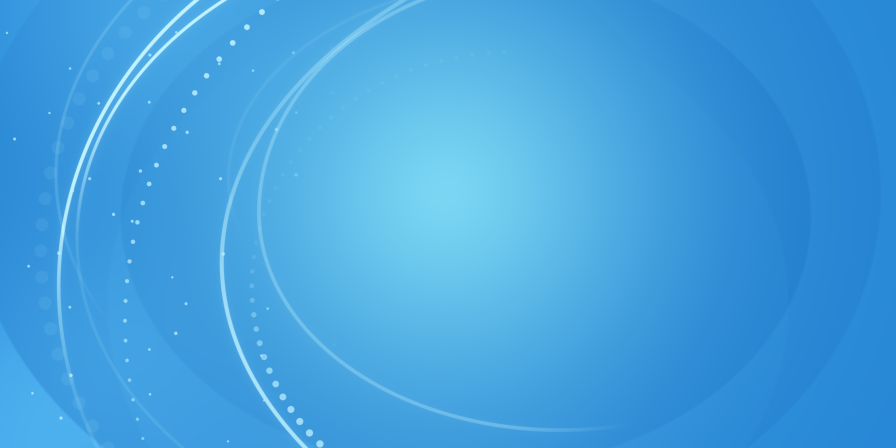
A WebGL 2 fragment shader for this background:

```glsl
#version 300 es
precision highp float;
// Blue abstract background: a soft cyan glow over large overlapping ellipses,
// with bright curved strokes, strings of dots and scattered sparkles at left.
// Every curve is an ellipse; lengths are in units of the canvas height.

uniform vec2 u_resolution;
out vec4 fragColor;

float pixel; // size of one pixel in canvas units

// Approximate signed distance to an ellipse, negative inside
float ellipseDistance(vec2 p, vec2 center, vec2 radii) {
    vec2 q = (p - center) / radii;
    float f = length(q);
    return (f - 1.0) * f / max(length(q / radii), 1e-4);
}

// Smooth-edged coverage of the inside of an ellipse
float disc(vec2 p, vec2 center, vec2 radii) {
    float soft = max(pixel, 0.004);
    return 1.0 - smoothstep(-soft, soft, ellipseDistance(p, center, radii));
}

// Thin line along the left half of an ellipse, with a faint halo
float stroke(vec2 p, vec2 center, vec2 radii, float halfWidth) {
    float d = abs(ellipseDistance(p, center, radii));
    float line = 1.0 - smoothstep(halfWidth - 0.5 * pixel, halfWidth + pixel, d);
    float halo = 0.22 * exp(-d * 130.0);
    return (line + halo) * smoothstep(center.x + 0.2, center.x - 0.15, p.x);
}

// Round dots at even angles along the left half of an ellipse
float dotString(vec2 p, vec2 center, vec2 radii, float angleStep, float size) {
    vec2 q = (p - center) / radii;
    float angle = round(atan(q.y, -q.x) / angleStep) * angleStep;
    vec2 dotCenter = center + radii * vec2(-cos(angle), sin(angle));
    float d = length(p - dotCenter);
    return (1.0 - smoothstep(size - 0.5 * pixel, size + pixel, d)) * step(p.x, center.x);
}

vec2 hash2(vec2 p) {
    vec3 h = fract(p.xyx * vec3(0.1031, 0.1030, 0.0973));
    h += dot(h, h.yzx + 33.33);
    return fract((h.xx + h.yz) * h.zy);
}

// One tiny sparkle in some cells of a grid
float sparkles(vec2 p) {
    vec2 cell = floor(p * 11.0);
    vec2 rnd = hash2(cell);
    vec2 center = (cell + 0.15 + 0.7 * rnd) / 11.0;
    float size = 0.0018 + 0.0015 * rnd.y;
    float spot = 1.0 - smoothstep(size - 0.5 * pixel, size + pixel, length(p - center));
    return spot * step(0.6, hash2(cell + 47.0).x) * smoothstep(0.8, 0.5, p.x);
}

void main() {
    pixel = 1.0 / u_resolution.y;
    vec2 p = gl_FragCoord.xy / u_resolution.y;
    p.x += 1.0 - 0.5 * u_resolution.x / u_resolution.y;

    // Central glow fading to deep blue
    float r = length(p - vec2(0.99, 0.57));
    float glow = exp(-pow(r / 0.5, 1.6));
    vec3 color = mix(vec3(0.13, 0.50, 0.82), vec3(0.48, 0.84, 0.95), glow);

    // Light pools at the upper left, lower left and bottom
    vec3 sky = vec3(0.33, 0.71, 0.93);
    color = mix(color, sky, 0.6 * exp(-7.0 * dot(p - vec2(0.35, 1.0), p - vec2(0.35, 1.0))));
    color = mix(color, sky, 0.45 * exp(-9.0 * dot(p - vec2(0.22, 0.2), p - vec2(0.22, 0.2))));
    color = mix(color, sky, 0.2 * exp(-5.0 * p.y) * smoothstep(1.7, 0.9, p.x));

    // Overlapping translucent ellipses
    float outer = disc(p, vec2(0.95, 0.57), vec2(1.016, 0.805));
    float inner = disc(p, vec2(1.04, 0.518), vec2(0.77, 0.57));
    float lower = disc(p, vec2(1.0, 0.32), vec2(0.76, 0.66));
    float corner = smoothstep(0.6, 0.0, p.x) * smoothstep(0.5, 0.0, p.y);
    color += (1.0 - outer) * mix(vec3(0.015, 0.025, 0.02), vec3(0.08, 0.1, 0.07), corner);
    color -= inner * vec3(0.025, 0.03, 0.02) * smoothstep(0.35, 0.75, r);
    color += lower * vec3(0.01, 0.013, 0.01) * smoothstep(0.4, 0.8, r);

    // Left pair of strokes, brightest at the top
    vec3 light = vec3(0.75, 0.95, 1.0);
    float lines = stroke(p, vec2(1.063, 0.362), vec2(0.932, 0.859), 0.0035)
        * mix(0.12, 0.85, smoothstep(0.05, 0.65, p.y));
    lines += stroke(p, vec2(1.112, 0.466), vec2(0.94, 0.703), 0.003)
        * mix(0.1, 0.85, smoothstep(0.4, 0.85, p.y));
    lines += 0.15 * stroke(p, vec2(1.375, 0.61), vec2(1.25, 0.78), 0.003)
        * smoothstep(0.2, 0.6, p.y);

    // Middle pair of strokes, the first brightest at the bottom
    lines += stroke(p, vec2(2.005, 0.414), vec2(1.51, 0.859), 0.004)
        * mix(0.7, 0.3, smoothstep(0.15, 0.75, p.y));
    float reach = p.y > 0.526 ? 0.534 : 0.486;
    lines += 0.28 * stroke(p, vec2(1.25, 0.526), vec2(0.672, reach), 0.0035);
    lines += 0.08 * stroke(p, vec2(1.2, 0.6), vec2(0.69, 0.45), 0.003)
        * smoothstep(0.4, 0.7, p.y);
    color = mix(color, light, min(lines, 1.0));

    // Strings of dots: upper left, lower middle, and large faint ones
    float dots = dotString(p, vec2(1.503, 0.284), vec2(1.224, 1.042), 0.0425,
        mix(0.0028, 0.006, p.y)) * mix(0.55, 0.9, p.y);
    dots += dotString(p, vec2(1.138, 0.362), vec2(0.576, 0.521), 0.062,
        mix(0.0075, 0.004, smoothstep(0.0, 0.5, p.y)))
        * mix(0.75, 0.08, smoothstep(0.05, 0.5, p.y));
    dots += 0.08 * dotString(p, vec2(0.95, 0.44), vec2(0.859, 0.78), 0.075, 0.014);
    color = mix(color, light, min(dots + 0.75 * sparkles(p), 1.0));

    fragColor = vec4(color, 1.0);
}
```
